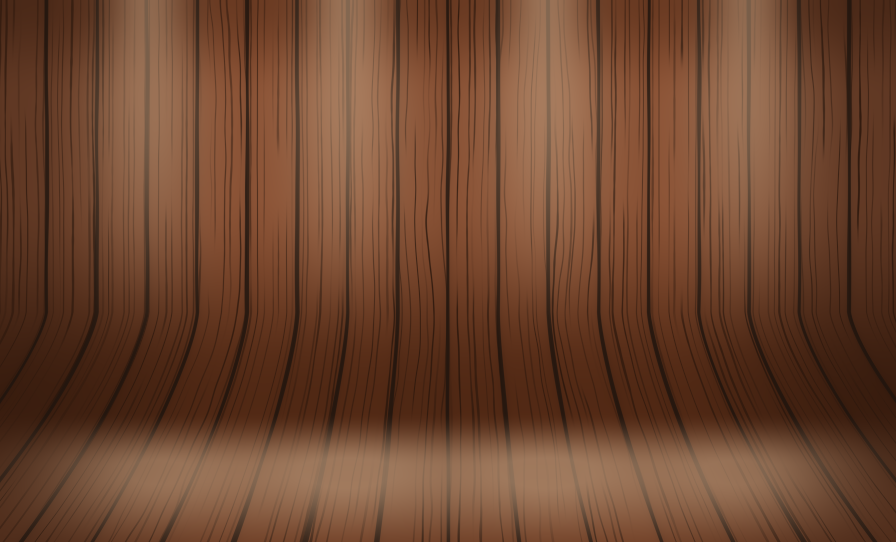
Reproduce this background procedurally as a WebGL 1 fragment shader.

```glsl
precision highp float;
// A plank wall that bends into a floor, lit by four soft spotlights.
// The floor spreads the plank coordinates from the centre; dark seams and
// wavering grain lines are drawn first, then pale light is laid over them.

uniform vec2 u_resolution;

const float PLANK = 0.056;        // plank width
const float BEND = 0.425;         // height where the wall starts to curve
const float SPREAD = 0.42;        // extra floor width at the lower edge
const float BEND_POWER = 1.35;
const float SEAM_WIDTH = 0.0018;
const float GRAIN_WIDTH = 0.0007;
const int GRAIN_LINES = 7;
const float FIRST_LAMP = 0.163;
const float LAMP_STEP = 0.224;
const float GLOW_HEIGHT = 0.127;

const vec3 WOOD = vec3(0.54, 0.315, 0.20);
const vec3 DEEP_WOOD = vec3(0.32, 0.16, 0.08);
const vec3 GRAIN = vec3(0.18, 0.095, 0.05);
const vec3 SEAM = vec3(0.14, 0.09, 0.06);
const vec3 LIGHT = vec3(0.73, 0.59, 0.47);

float hash(vec2 p) {
  return fract(sin(dot(p, vec2(127.1, 311.7))) * 43758.5453);
}

// Smooth one-dimensional noise; the seed selects a separate line.
float noise(float t, float seed) {
  float cell = floor(t);
  float f = fract(t);
  f = f * f * (3.0 - 2.0 * f);
  return mix(hash(vec2(cell, seed)), hash(vec2(cell + 1.0, seed)), f);
}

float stroke(float distance, float width, float pixel) {
  return 1.0 - smoothstep(width - 0.5 * pixel, width + pixel, abs(distance));
}

// Grain lines of one plank; across runs from 0 to 1 between its seams.
float grainMask(float across, float plank, float along, float scale, float pixel) {
  float mask = 0.0;
  float waviness = mix(0.03, 0.16, hash(vec2(plank, 4.0)));
  for (int i = 0; i < GRAIN_LINES; i++) {
    float id = float(i);
    float seed = plank * 13.0 + id;
    float place = (id + 0.5 + 0.7 * (hash(vec2(seed, 2.0)) - 0.5)) / float(GRAIN_LINES);
    place += waviness * (noise(along * 5.0, plank + 70.0) - 0.5);
    place += 0.35 * waviness * (noise(along * 17.0, seed) - 0.5);
    float swell = noise(along * 9.0, seed + 31.0) + 0.4 * noise(along * 70.0, seed);
    float width = GRAIN_WIDTH * (0.3 + 1.2 * swell * hash(vec2(seed, 8.0)));
    float ink = smoothstep(0.1, 0.5, noise(along * 6.0, seed + 53.0));
    ink *= mix(0.4, 0.95, hash(vec2(seed, 6.0)));
    float offset = (across - place) * PLANK * scale;
    mask = max(mask, ink * stroke(offset, width * scale, pixel));
  }
  return mask;
}

// Wall beams in x, floor pools in y.
vec2 lampLight(vec2 p) {
  float beamWidth = mix(0.066, 0.043, smoothstep(0.78, 1.0, p.y));
  vec2 light = vec2(0.0);
  for (int i = 0; i < 4; i++) {
    float dx = p.x - FIRST_LAMP - LAMP_STEP * float(i);
    light += exp(-dx * dx / vec2(beamWidth * beamWidth, 0.0156));
  }
  light.x *= smoothstep(0.33, 0.82, p.y);
  float below = smoothstep(-0.04, GLOW_HEIGHT, p.y);
  float above = 1.0 - smoothstep(GLOW_HEIGHT + 0.01, 0.24, p.y);
  light.y *= below * above;
  return min(light, 1.0);
}

void main() {
  vec2 p = gl_FragCoord.xy / u_resolution;
  float pixel = 1.0 / u_resolution.x;

  // Bend the wall coordinates outward along the floor.
  float depth = max(BEND - p.y, 0.0) / BEND;
  float scale = 1.0 + SPREAD * pow(depth, BEND_POWER);
  float u = (p.x - 0.5) / (PLANK * scale);
  float plank = floor(u);
  float across = fract(u);

  // Broad wood shading: dark fold, dim ceiling and sides.
  float wall = smoothstep(0.26, 0.65, p.y);
  wall *= 1.0 - 0.55 * smoothstep(0.82, 1.0, p.y);
  float floorShade = 0.5 * (1.0 - smoothstep(0.02, 0.26, p.y));
  vec3 color = mix(DEEP_WOOD, WOOD, max(wall, floorShade));
  color *= 1.0 - 0.3 * smoothstep(0.2, 0.5, abs(p.x - 0.5));
  color *= 0.97 + 0.06 * hash(vec2(plank, 1.0));

  // Grain and plank seams.
  color = mix(color, GRAIN, grainMask(across, plank, p.y, scale, pixel));
  float seamId = floor(u + 0.5);
  float seamOffset = (u - seamId) * PLANK * scale;
  seamOffset += 0.0014 * (noise(p.y * 8.0, seamId + 90.0) - 0.5);
  float seamWidth = SEAM_WIDTH * (0.65 + 0.6 * noise(p.y * 6.0, seamId));
  color = mix(color, SEAM, 0.85 * stroke(seamOffset, seamWidth * scale, pixel));
  color *= 1.0 - 0.12 * exp(-abs(seamOffset) / 0.004);

  // Pale light covers the wood and softens its lines.
  vec2 light = lampLight(p);
  float side = 1.0 - 0.25 * smoothstep(0.2, 0.5, abs(p.x - 0.5));
  color = mix(color, LIGHT, side * 0.62 * light.x);
  color = mix(color, LIGHT, side * 0.7 * light.y);
  gl_FragColor = vec4(color, 1.0);
}
```
